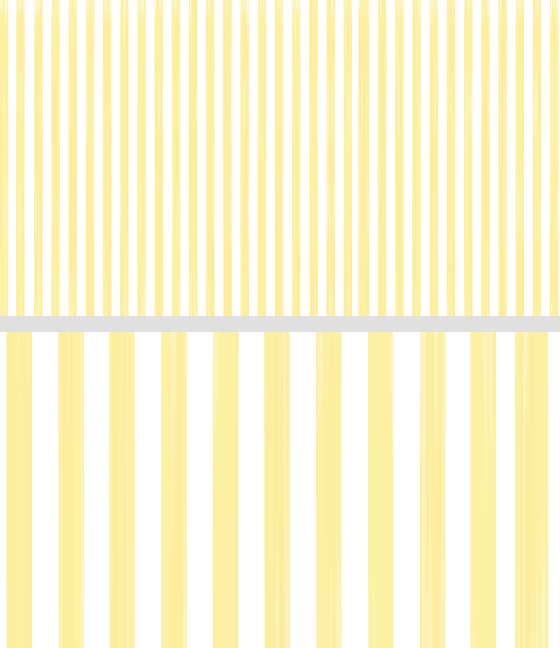
Top: the whole. Bottom: its middle third, enlarged.
This pattern is drawn by a WebGL 1 fragment shader. Its source:

```glsl
precision highp float;

uniform vec2 u_resolution;

// Lengths are fractions of the canvas width
#define PITCH 0.0307
#define FIRST_CENTER 0.0072
#define HALF_WIDTH 0.0076
#define WIDE_STRIPE 21.0
#define WIDE_EXTRA 0.0023
#define SHIFTED_STRIPE 1.0
#define JITTER 0.0005
#define WOBBLE 0.0006
#define BRISTLES 5.0
#define STREAK_STRENGTH 0.34
#define DRY_START 0.91
#define PALE_YELLOW vec3(0.99, 0.94, 0.64)

const vec3 DEEP_YELLOW = vec3(0.99, 0.93, 0.61);
const vec3 PAPER = vec3(1.0);

float hash(vec2 p) {
    vec3 q = fract(vec3(p.xyx) * 0.1031);
    q += dot(q, q.yzx + 33.33);
    return fract((q.x + q.y) * q.z);
}

float noise(vec2 p) {
    vec2 cell = floor(p);
    vec2 f = fract(p);
    f = f * f * (3.0 - 2.0 * f);
    float low = mix(hash(cell), hash(cell + vec2(1.0, 0.0)), f.x);
    float high = mix(hash(cell + vec2(0.0, 1.0)), hash(cell + vec2(1.0)), f.x);
    return mix(low, high, f.y);
}

// 1.0 when the stripe number equals the chosen one
float isStripe(float index, float chosen) {
    return 1.0 - step(0.5, abs(index - chosen));
}

void main() {
    float pixel = 1.0 / u_resolution.x;
    float x = gl_FragCoord.x * pixel;
    float height = gl_FragCoord.y / u_resolution.y;

    // Nearest stripe, with hand-painted placement and a slow bend
    float index = floor((x - FIRST_CENTER) / PITCH + 0.5);
    float wide = isStripe(index, WIDE_STRIPE);
    float center = FIRST_CENTER + index * PITCH;
    center += (hash(vec2(index, 7.0)) - 0.5) * JITTER;
    center += (noise(vec2(index * 17.0, height * 2.5)) - 0.5) * WOBBLE;
    center -= 0.0024 * wide + 0.0017 * isStripe(index, SHIFTED_STRIPE);
    float halfWidth = HALF_WIDTH + WIDE_EXTRA * wide;

    // Smooth stripe edge
    float across = x - center;
    float edge = abs(across) - halfWidth;
    float paint = clamp(0.5 - edge / pixel, 0.0, 1.0);

    // Long bristle marks running along each stripe
    float bristle = (across / HALF_WIDTH + 2.0) * BRISTLES + index * 31.0;
    float grain = noise(vec2(bristle, height * 3.0 + index * 5.0));
    float streak = smoothstep(0.68, 0.95, grain) * STREAK_STRENGTH;

    // Drier brush near the top
    float dry = smoothstep(DRY_START, 1.0, height);
    float gaps = noise(vec2(bristle + 400.0, height * 12.0));
    streak += dry * smoothstep(0.3, 0.8, gaps) * 0.45;

    float tone = smoothstep(0.3, 0.65, noise(vec2(bristle * 0.5, height * 2.0 + 60.0)));
    vec3 yellow = mix(DEEP_YELLOW, PALE_YELLOW, tone);
    gl_FragColor = vec4(mix(PAPER, yellow, paint * (1.0 - min(streak, 0.8))), 1.0);
}
```
